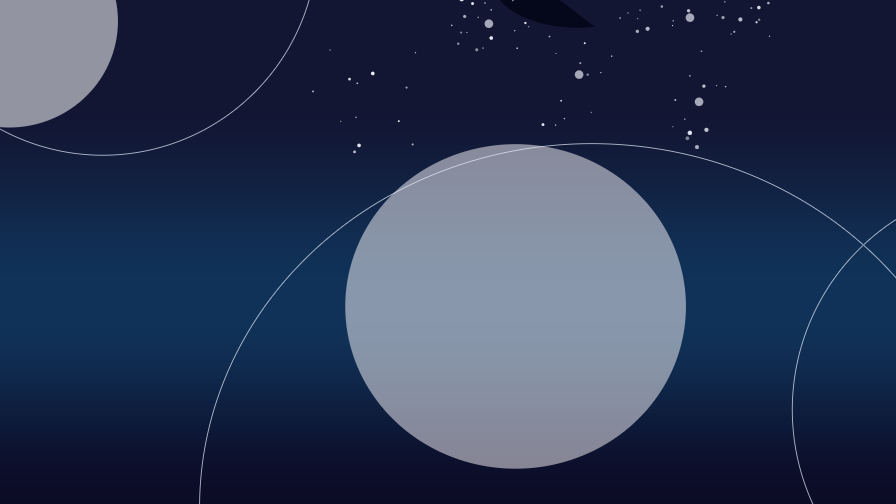
Reproduce this background procedurally as a Shadertoy shader.

```glsl
// Night-blue vertical gradient with pale translucent discs, thin rings,
// a dark leaf at the top edge and clusters of scattered specks.
// Shapes are ellipse distances; specks come from hashed loops.

// Approximate signed distance to an ellipse.
float ellipse(vec2 p, vec2 center, vec2 radii) {
    vec2 q = p - center;
    float k = length(q / radii);
    return k * (k - 1.0) / max(length(q / (radii * radii)), 1e-4);
}

// Antialiased coverage: 1 inside, 0 outside.
float fill(float d) {
    return clamp(0.5 - d * iResolution.y, 0.0, 1.0);
}

float ring(vec2 p, vec2 center, vec2 radii) {
    return fill(abs(ellipse(p, center, radii)) - 0.0009);
}

vec3 hash3(float n) {
    vec3 h = fract(n * vec3(0.1031, 0.1137, 0.0973));
    h += dot(h, h.yzx + 19.19);
    return fract((h.xxy + h.yzz) * h.zyx);
}

vec3 sky(float y) {
    vec3 floorColor = vec3(0.045, 0.045, 0.15);
    vec3 bandColor = vec3(0.063, 0.197, 0.345);
    vec3 topColor = vec3(0.072, 0.085, 0.20);
    vec3 lower = mix(floorColor, bandColor, smoothstep(0.0, 0.38, y));
    return mix(lower, topColor, smoothstep(0.42, 0.8, y));
}

// Each cluster holds one large speck at its center and small ones around it.
float specks(vec2 p) {
    // center.xy, spread.zw
    vec4 clusters[5] = vec4[5](
        vec4(0.970, 0.953, 0.085, 0.060),
        vec4(1.369, 0.965, 0.160, 0.045),
        vec4(1.149, 0.852, 0.075, 0.110),
        vec4(1.387, 0.798, 0.055, 0.125),
        vec4(0.715, 0.810, 0.110, 0.115));
    float light = 0.0;
    for (int c = 0; c < 5; c++) {
        vec4 cluster = clusters[c];
        int count = c < 2 ? 24 : 13;
        for (int i = 0; i < count; i++) {
            vec3 h = hash3(float(c * 37 + i) + 5.0);
            bool main = i == 0 && c < 4;
            vec2 offset = main ? vec2(0.0) : (h.xy * 2.0 - 1.0) * cluster.zw;
            float radius = main ? 0.0085 : mix(0.0012, 0.0045, h.z * h.z);
            float glow = main ? 0.65 : mix(0.45, 0.95, fract(h.z * 7.0));
            light = max(light, glow * fill(length(p - cluster.xy - offset) - radius));
        }
    }
    return light;
}

void mainImage(out vec4 fragColor, in vec2 fragCoord) {
    vec2 p = fragCoord / iResolution.y;
    vec3 color = sky(p.y);

    // Dark leaf: an ellipse cut by a slanted line.
    float cut = dot(p - vec2(1.111, 1.0), normalize(vec2(0.77, 1.0)));
    float leaf = max(ellipse(p, vec2(1.146, 1.035), vec2(0.167, 0.090)), cut);
    color = mix(color, vec3(0.02, 0.03, 0.10), fill(leaf));

    // Translucent discs.
    color = mix(color, vec3(1.0), 0.54 * fill(ellipse(p, vec2(0.018, 0.958), vec2(0.216, 0.211))));
    color = mix(color, vec3(1.0, 0.985, 1.0), 0.5 * fill(ellipse(p, vec2(1.023, 0.392), vec2(0.338, 0.322))));

    // Thin rings.
    float lines = ring(p, vec2(0.204, 1.118), vec2(0.426));
    lines = max(lines, ring(p, vec2(1.174, -0.006), vec2(0.778, 0.721)));
    lines = max(lines, ring(p, vec2(2.021, 0.187), vec2(0.449)));
    color = mix(color, vec3(0.88, 0.92, 0.98), 0.75 * lines);

    color = mix(color, vec3(0.95, 0.97, 1.0), specks(p));
    fragColor = vec4(color, 1.0);
}
```
